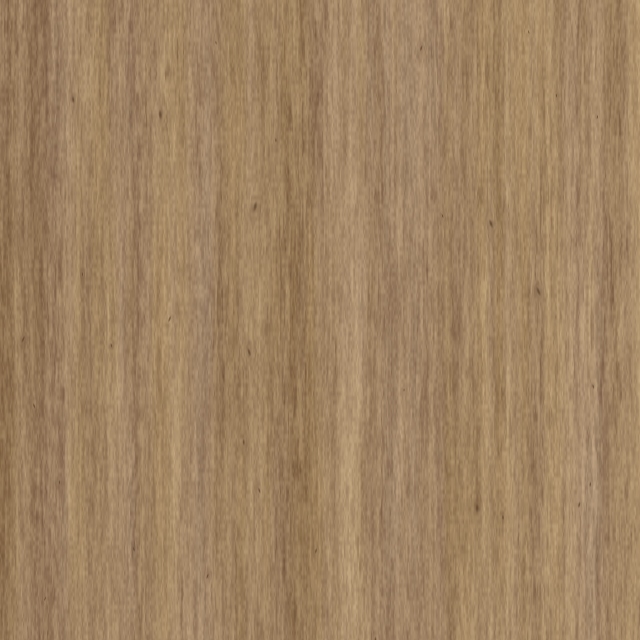
This texture is drawn by a Shadertoy shader. Its source:

```glsl
float hash(vec2 p) {
    vec3 q = fract(vec3(p.xyx) * 0.1031);
    q += dot(q, q.yzx + 33.33);
    return fract((q.x + q.y) * q.z);
}

float noise(vec2 p) {
    vec2 cell = floor(p), f = fract(p);
    f = f * f * (3.0 - 2.0 * f);
    return mix(mix(hash(cell), hash(cell + vec2(1, 0)), f.x),
               mix(hash(cell + vec2(0, 1)), hash(cell + vec2(1, 1)), f.x), f.y);
}

// Noise centred on zero, shifted to its own region by a seed
float grain(vec2 p, float seed) {
    return noise(p + seed * vec2(17.3, 9.7)) - 0.5;
}

// Scattered small knots: x = sideways push on the grain, y = dark core, z = soft halo
vec3 knots(vec2 p) {
    vec2 grid = vec2(12.0, 8.0);
    vec2 home = floor(p * grid);
    vec3 result = vec3(0.0);
    for (int j = -1; j <= 1; j++)
    for (int i = -1; i <= 1; i++) {
        vec2 cell = home + vec2(i, j);
        float present = step(0.6, hash(cell + 71.0));
        float size = mix(0.4, 1.0, pow(hash(cell + 37.0), 2.0));
        vec2 centre = (cell + vec2(hash(cell + 5.0), hash(cell + 23.0))) / grid;
        vec2 d = (p - centre) / size;
        d.x += d.y * (hash(cell + 91.0) - 0.5) * 0.7;
        float halo = exp(-dot(d * vec2(95.0, 38.0), d * vec2(95.0, 38.0)));
        float core = 1.0 - smoothstep(0.1, 1.3, length(d * vec2(330.0, 120.0)));
        result += present * vec3(d.x * size * halo * 0.6, core, halo * size);
    }
    return result;
}

void mainImage(out vec4 fragColor, in vec2 fragCoord) {
    vec2 uv = fragCoord / iResolution.y;
    vec3 knot = knots(uv);

    // Nearly straight vertical grain
    vec2 p = uv;
    p.x += 0.006 * grain(uv * vec2(5.0, 2.0), 1.0)
         + 0.002 * grain(uv * vec2(20.0, 10.0), 2.0) - knot.x;

    // Broad light and dark boards
    float bands = 0.34 * grain(p * vec2(13.0, 0.35), 3.0)
                + 0.34 * grain(p * vec2(27.0, 0.7), 4.0)
                + 0.22 * grain(p * vec2(60.0, 1.5), 5.0);

    // Pointed growth-ring arches, strongest in the dark boards
    float field = noise(p * vec2(13.0, 1.6) + 40.0) + 0.1 * noise(p * vec2(45.0, 7.0) + 80.0);
    float rings = sin(field * 110.0) * smoothstep(0.08, -0.16, bands);

    // Long streaks, fine fibres and short dark pores
    float streaks = 0.20 * grain(p * vec2(125.0, 3.5), 6.0)
                  + 0.24 * grain(p * vec2(240.0, 8.0), 7.0);
    float fibres = 0.31 * grain(p * vec2(390.0, 32.0), 8.0)
                 + 0.32 * grain(p * vec2(512.0, 150.0), 9.0);
    float pores = smoothstep(0.62, 0.92, noise(p * vec2(330.0, 26.0) + 130.0));
    float poreShare = smoothstep(0.25, 0.75, noise(p * vec2(32.0, 2.0) + 60.0));

    // Pale short flecks
    float flecks = 0.07 * grain(p * vec2(60.0, 11.0), 10.0);

    float tone = 0.52 + bands + streaks + fibres + flecks + 0.055 * rings
               - 0.24 * pores * poreShare - 0.16 * knot.z;
    vec3 darkOak = vec3(0.50, 0.385, 0.28);
    vec3 lightOak = vec3(0.745, 0.635, 0.485);
    vec3 color = mix(darkOak, lightOak, clamp(tone, -0.4, 1.3));

    // Drift between honey and greyish brown
    float drift = 0.7 * grain(p * vec2(18.0, 0.7), 11.0) + 0.7 * grain(p * vec2(75.0, 3.0), 12.0);
    color += drift * vec3(0.0, 0.004, 0.04);

    // Knot hearts
    vec3 knotBrown = vec3(0.33, 0.235, 0.165);
    color = mix(color, knotBrown, 0.65 * clamp(knot.y, 0.0, 1.0));

    fragColor = vec4(color, 1.0);
}
```
